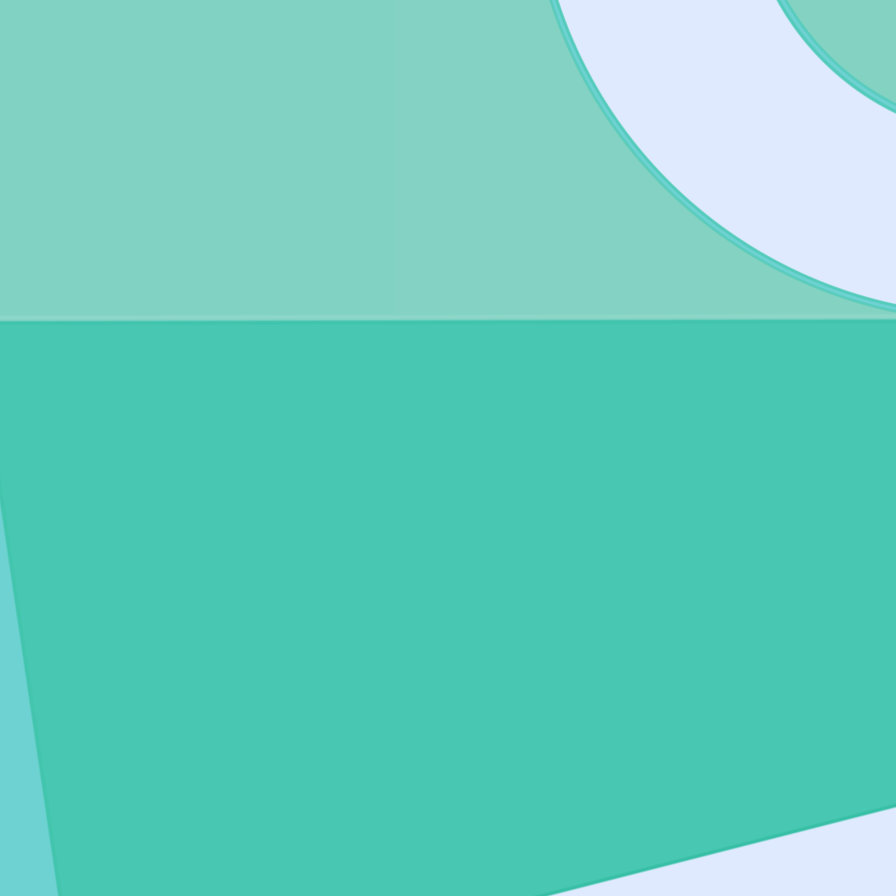
Write a three.js fragment shader that draws this background.

```glsl
varying vec2 vUv;

// Soft coverage of the region where the signed distance is negative
float fill(float d) {
  return 1.0 - smoothstep(-0.0015, 0.0015, d);
}

// Soft line centred on the zero of a distance
float stroke(float d, float halfWidth) {
  return 1.0 - smoothstep(0.3 * halfWidth, 1.7 * halfWidth, abs(d));
}

// Signed distance to the line through a and b, negative on its right
float lineSide(vec2 p, vec2 a, vec2 b) {
  vec2 dir = normalize(b - a);
  return dot(p - a, vec2(-dir.y, dir.x));
}

float circle(vec2 p, vec2 center, float radius) {
  return length(p - center) - radius;
}

void main() {
  vec3 teal = vec3(0.284, 0.784, 0.698);
  vec3 deepTeal = vec3(0.21, 0.745, 0.645);
  vec3 sage = vec3(0.512, 0.825, 0.765);
  vec3 aqua = vec3(0.432, 0.824, 0.824);
  vec3 lavender = vec3(0.876, 0.918, 1.0);

  // Upper field, faintly warmer toward the right
  vec3 upper = sage + vec3(0.004, 0.0, -0.008) * (vUv.x - 0.5);

  // Horizon with a pale lip above and a darker one below
  float horizon = vUv.y - 0.6415 - 0.002 * vUv.x;
  vec3 color = mix(upper, teal, fill(horizon));
  color = mix(color, vec3(0.58, 0.85, 0.80), 0.6 * stroke(horizon - 0.004, 0.002));
  color = mix(color, deepTeal, 0.4 * stroke(horizon + 0.0025, 0.002));

  // Large ring with its aqua rim and teal outlines
  float rim = circle(vUv, vec2(1.1055, 1.1568), 0.5154);
  color = mix(color, aqua, fill(rim));
  color = mix(color, teal, 0.6 * stroke(rim, 0.0015));
  color = mix(color, lavender, fill(rim + 0.0075));
  color = mix(color, teal, 0.75 * stroke(rim + 0.0065, 0.0016));

  // Opening of the ring
  float opening = circle(vUv, vec2(1.131, 1.1444), 0.3008);
  color = mix(color, aqua, fill(opening));
  color = mix(color, teal, 0.75 * stroke(opening + 0.0015, 0.0018));
  color = mix(color, upper, fill(opening + 0.0095));
  color = mix(color, teal, 0.6 * stroke(opening + 0.0085, 0.0015));

  // Aqua wedge on the left
  float wedge = -lineSide(vUv, vec2(0.065, 0.0), vec2(0.0, 0.44));
  color = mix(color, deepTeal, 0.35 * stroke(wedge - 0.002, 0.0025));
  color = mix(color, aqua, fill(wedge));

  // Lavender corner with a dark upper edge
  float corner = lineSide(vUv, vec2(0.612, 0.0), vec2(1.0, 0.099));
  color = mix(color, deepTeal, 0.9 * stroke(corner - 0.002, 0.002));
  color = mix(color, lavender, fill(corner));

  gl_FragColor = vec4(color, 1.0);
}
```
